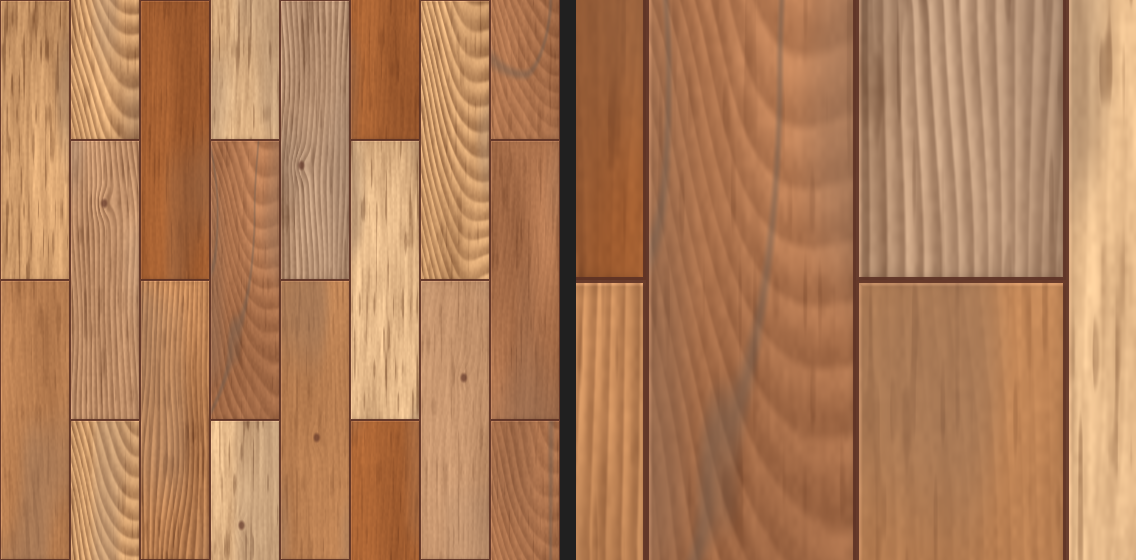
Left, the full canvas; right, a detail of the centre.
Give the GLSL for this texture, as a Shadertoy shader.

```glsl
// Wooden plank floor: eight columns of upright boards, every other column shifted
// by half a board. Each board has a tone and a grain kind (fibres, straight rings
// or arched rings), built from stretched value noise; dark joints are bevelled.

#define COLUMNS 8.0
#define ROWS 2.0
#define JOINT_HALF 0.0018
#define BEVEL_WIDTH 0.0026
#define RING_COUNT 13.0
#define ARCH_COUNT 3.0
#define ARCH_BEND 2.5
#define BROAD_VARIATION 0.24
#define KNOT_CHANCE 0.45
#define JOINT_COLOR vec3(0.36, 0.19, 0.14)
#define VEIN_COLOR vec3(0.43, 0.36, 0.31)

// Wood tones: rust, brown, amber, tan, honey, pale, ash
const vec3 TONES[7] = vec3[7](
    vec3(0.64, 0.37, 0.19), vec3(0.68, 0.45, 0.30), vec3(0.73, 0.50, 0.32),
    vec3(0.75, 0.56, 0.41), vec3(0.80, 0.60, 0.41), vec3(0.86, 0.69, 0.51),
    vec3(0.71, 0.56, 0.44));

// Tone and grain kind of the two boards in each column
const int BOARD_TONE[16] = int[16](2, 4, 3, 4, 2, 0, 1, 5, 2, 6, 5, 0, 3, 4, 1, 1);
const int BOARD_KIND[16] = int[16](1, 0, 2, 3, 2, 1, 4, 0, 1, 2, 0, 1, 1, 3, 1, 4);

// Strengths by kind: fibrous, smooth, straight rings, bold arches, soft arches
const float FIBRE[5] = float[5](0.30, 0.13, 0.17, 0.14, 0.12);
const float RING[5] = float[5](0.05, 0.05, 0.25, 0.30, 0.15);

float hash(vec2 p) {
    vec3 q = fract(vec3(p.xyx) * 0.1031);
    q += dot(q, q.yzx + 33.33);
    return fract((q.x + q.y) * q.z);
}

float noise(vec2 p) {
    vec2 i = floor(p), f = fract(p);
    f = f * f * (3.0 - 2.0 * f);
    return mix(mix(hash(i), hash(i + vec2(1, 0)), f.x),
               mix(hash(i + vec2(0, 1)), hash(i + vec2(1, 1)), f.x), f.y);
}

// Growth ring phase; p is in board widths
float ringPhase(vec2 p, int kind, float id) {
    float side = hash(vec2(id, 3.7)) < 0.5 ? -1.0 : 1.0;
    float wobble = noise(p * vec2(2.0, 0.7) + id * 13.0);
    if (kind >= 3) {
        float h = p.x - 0.5 + 0.45 * side;
        return ARCH_COUNT * (side * p.y + ARCH_BEND * h * h) + 2.2 * wobble;
    }
    float slant = 0.07 * side * hash(vec2(id, 8.1));
    return RING_COUNT * (p.x + slant * p.y) + 1.8 * wobble;
}

vec3 board(vec2 p, int index) {
    float id = float(index) + 1.0;
    int kind = BOARD_KIND[index];
    vec2 s = p + id * 17.0;
    vec3 color = TONES[BOARD_TONE[index]];

    // Knot, bending the rings around it
    vec2 center = vec2(0.25 + 0.5 * hash(vec2(id, 1.3)), 0.3 + 3.4 * hash(vec2(id, 5.9)));
    float knotDist = length((p - center) * vec2(1.0, 0.7));
    float hasKnot = step(hash(vec2(id, 9.4)), KNOT_CHANCE);

    // Rings: slow darkening, then a quick return to light wood
    float phase = ringPhase(p, kind, id) + hasKnot * 1.3 * exp(-50.0 * knotDist * knotDist);
    float f = fract(phase);
    float ring = smoothstep(0.0, 0.75, f) * (1.0 - smoothstep(0.78, 1.0, f)) - 0.45;
    ring *= 0.6 + 0.8 * noise(s * vec2(3.0, 0.8));

    // Fibres, dark flecks and broad bands
    float fibre = 0.55 * noise(s * vec2(15.0, 0.9)) + 0.45 * noise(s * vec2(33.0, 3.0)) - 0.5;
    float fleck = smoothstep(0.68, 0.92, noise(s * vec2(29.0, 2.2) + 40.0));
    float speck = noise(s * vec2(45.0, 20.0)) - 0.5;
    float broad = noise(s * vec2(2.6, 0.45)) - 0.5;
    float dark = RING[kind] * ring + FIBRE[kind] * (fibre + 0.8 * fleck - 0.08)
               + BROAD_VARIATION * broad + 0.06 * speck;
    color *= 1.0 - dark * vec3(0.85, 1.05, 1.2);

    // Grey staining, and a thin vein on soft arched boards
    float stain = smoothstep(0.55, 0.95, noise(s * vec2(2.0, 0.6) + 71.0));
    color = mix(color, VEIN_COLOR * 1.3, 0.3 * stain);
    if (kind == 4) {
        float vein = abs(noise(s * vec2(1.6, 0.5) + 5.0) - 0.5);
        color = mix(color, VEIN_COLOR, 0.45 * (1.0 - smoothstep(0.0, 0.045, vein)));
    }
    float core = 1.0 - smoothstep(0.02, 0.065, knotDist);
    return mix(color, JOINT_COLOR, 0.65 * hasKnot * core);
}

void mainImage(out vec4 fragColor, in vec2 fragCoord) {
    vec2 uv = fragCoord / iResolution.xy;
    float pixel = 1.0 / iResolution.y;

    // Board layout
    vec2 grid = uv * vec2(COLUMNS, ROWS);
    float column = floor(grid.x);
    grid.y -= 0.5 * mod(column, 2.0);
    vec2 local = fract(grid);
    int index = int(mod(column, 8.0) * 2.0 + mod(floor(grid.y), 2.0));
    vec3 color = board(local * vec2(1.0, COLUMNS / ROWS), index);

    // Lit bevel on the left and top, soft shade beside the joint
    vec2 size = 1.0 / vec2(COLUMNS, ROWS);
    vec2 toEdge = min(local, 1.0 - local) * size;
    float edge = min(toEdge.x, toEdge.y);
    float lit = min(local.x * size.x, (1.0 - local.y) * size.y) - JOINT_HALF;
    color *= 1.0 - 0.16 * exp(-edge / 0.003);
    color += vec3(0.15, 0.12, 0.10) * (1.0 - smoothstep(0.0, BEVEL_WIDTH, lit));
    float joint = 1.0 - smoothstep(JOINT_HALF - pixel * 0.6, JOINT_HALF + pixel * 0.6, edge);
    fragColor = vec4(mix(color, JOINT_COLOR, 0.9 * joint), 1.0);
}
```
